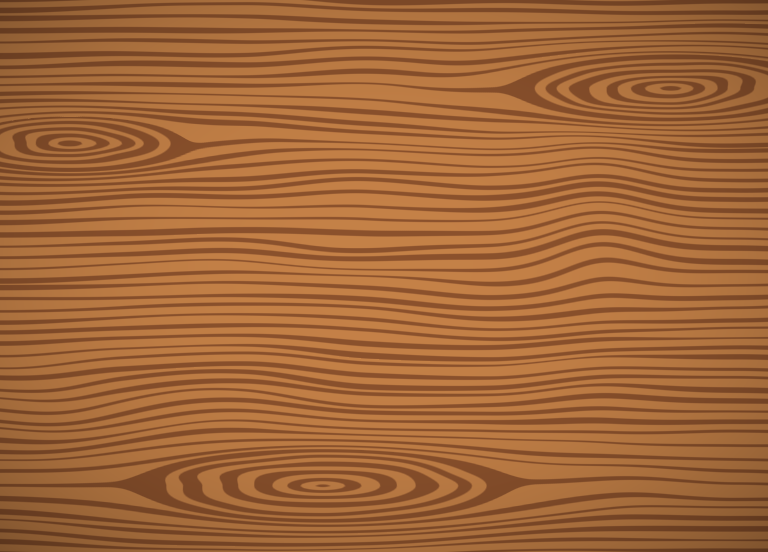
This texture is drawn by a Shadertoy shader. Its source:

```glsl
// Flat wood grain: wavy horizontal lines flowing around three oval knots.

float hash(vec2 p) {
    return fract(sin(dot(p, vec2(127.1, 311.7))) * 43758.5453);
}

float noise(vec2 p) {
    vec2 i = floor(p), f = fract(p);
    f = f * f * (3.0 - 2.0 * f);
    return mix(mix(hash(i), hash(i + vec2(1, 0)), f.x),
               mix(hash(i + vec2(0, 1)), hash(i + vec2(1, 1)), f.x), f.y);
}

// Knot as centre (xy) and radii (zw); centre heights sit on whole grain lines
vec4 knot(int i) {
    if (i == 0) return vec4(0.127, 0.74, 0.195, 0.048);
    if (i == 1) return vec4(1.215, 0.84, 0.260, 0.058);
    return vec4(0.585, 0.12, 0.315, 0.064);
}

// Smooth local bulge of the grain
float swell(vec2 p, vec2 centre, vec2 size) {
    vec2 q = (p - centre) / size;
    return exp(-dot(q, q));
}

void mainImage(out vec4 fragColor, in vec2 fragCoord) {
    vec2 uv = fragCoord / iResolution.xy;
    vec2 p = fragCoord / iResolution.y;
    const float lineCount = 50.0;

    // Slow waves of the grain, with a few local swells and dips
    float wave = 0.024 * (noise(p * vec2(2.2, 4.5) + 3.0) - 0.5)
               + 0.020 * (noise(p * vec2(4.5, 9.0) + 17.0) - 0.5);
    wave -= 0.038 * swell(p, vec2(1.09, 0.62), vec2(0.11, 0.16));
    wave += 0.014 * swell(p, vec2(0.60, 0.54), vec2(0.14, 0.04));
    wave -= 0.016 * swell(p, vec2(0.38, 0.27), vec2(0.15, 0.07));
    wave += 0.018 * swell(p, vec2(0.10, 0.24), vec2(0.12, 0.07));
    wave -= 0.014 * swell(p, vec2(1.08, 0.28), vec2(0.14, 0.06));

    // Grain parts around each knot and closes into rings inside it
    float shift = 0.0, calm = 1.0, rim = 0.0, ringPhase = 0.0;
    bool inside = false;
    for (int i = 0; i < 3; i++) {
        vec4 k = knot(i);
        vec2 q = (p - k.xy) / k.zw;
        float r = length(q);
        calm *= smoothstep(1.0, 2.0, r);
        rim += exp(-pow((r - 1.0) * 8.0, 2.0));
        if (r < 1.0) {
            float warp = noise(q * 2.3 + float(i) * 9.0) - 0.5;
            float ring = r + 0.75 * warp * r * (1.0 - r);
            ringPhase = k.y * lineCount + (i == 0 ? 4.0 : 5.0) * (1.0 - ring);
            inside = true;
        } else {
            shift -= q.y * k.w / pow(r, 2.4) * (1.0 - smoothstep(1.0, 3.0, r));
        }
    }
    float phase = inside ? ringPhase : (p.y + shift + wave * calm) * lineCount;

    // Each line drifts, swells and tapers along its length
    float id = floor(phase + 0.5);
    float drift = 0.40 * (noise(vec2(p.x * 3.0, id * 3.0 + 50.0)) - 0.5);
    float halfWidth = mix(0.07, 0.29, noise(vec2(p.x * 3.0, id * 5.0)));
    float stretch = abs(dFdy(phase)) * iResolution.y / lineCount;
    if (inside) {
        halfWidth = 0.12 + 0.8 * halfWidth;
        drift *= 0.3;
    } else {
        halfWidth *= clamp(stretch, 0.4, 1.0);
    }
    halfWidth = mix(halfWidth, 0.32, 0.7 * min(rim, 1.0));
    float soft = clamp(fwidth(phase) * 0.8, 0.01, 0.3);
    float grain = 1.0 - smoothstep(halfWidth - soft, halfWidth + soft,
                                   abs(phase - id + drift));

    // Two flat browns, darkened towards the corners
    vec3 color = mix(vec3(0.770, 0.505, 0.278), vec3(0.545, 0.318, 0.173), grain);
    vec2 fromCentre = uv - vec2(0.5, 0.52);
    color *= 1.0 - 0.34 * pow(2.0 * dot(fromCentre, fromCentre), 1.4);
    fragColor = vec4(color, 1.0);
}
```
